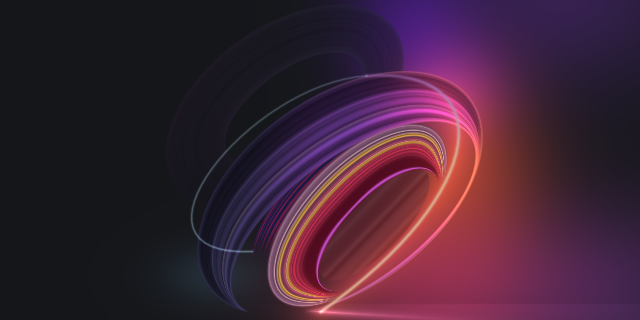
Write a Shadertoy shader that draws this background.

```glsl
// Tilted ribbons of coloured light, looped above a dark floor with soft glows.
// Each ribbon fills the gap between two ellipses, striped by noise across it.
// Bright trails are distances to sampled cubic curves.

#define TILT_MAIN 0.62
#define TILT_INNER 0.80
#define STRIPE_FREQ 13.0
#define FLOOR_HEIGHT 0.05
#define TRAIL_WIDTH 0.0055
#define TRAIL_STEPS 32
#define GHOST_STRENGTH 0.075

float hash(float n) {
    n = fract(n * 0.1031);
    n *= n + 33.33;
    return fract(n * (n + n));
}

float noise(float x) {
    float f = fract(x);
    return mix(hash(floor(x)), hash(floor(x) + 1.0), f * f * (3.0 - 2.0 * f));
}

float stripes(float x) {
    return 0.6 * noise(x) + 0.4 * noise(x * 2.3 + 17.0);
}

float bump(float x, float width) {
    return exp(-x * x / (width * width));
}

float glow(vec2 p, float x, float y, float rx, float ry) {
    return bump(p.x - x, rx) * bump(p.y - y, ry);
}

vec2 turn(vec2 p, float a) {
    return vec2(cos(a) * p.x + sin(a) * p.y, cos(a) * p.y - sin(a) * p.x);
}

float ellipse(vec2 p, vec2 r) {
    float k = length(p / r);
    return k * (k - 1.0) / max(length(p / (r * r)), 1e-3);
}

float inside(float d) {
    float w = 1.2 / iResolution.y;
    return 1.0 - smoothstep(-w, w, d);
}

// x: position across the band (0 outer, 1 inner), y: coverage, z: band width
vec3 ribbon(vec2 q, vec2 outerR, vec2 shift, vec2 innerR) {
    float dOut = ellipse(q, outerR), dIn = ellipse(q - shift, innerR);
    float width = max(dIn - dOut, 1e-3);
    return vec3(clamp(-dOut / width, 0.0, 1.0), inside(dOut) * inside(-dIn), width);
}

vec3 innerRibbon(vec2 p) {
    return ribbon(turn(p, TILT_INNER), vec2(0.36, 0.177), vec2(0.013, -0.078), vec2(0.247, 0.099));
}

// x: distance to the cubic curve, y: parameter of the nearest point
vec2 trail(vec2 p, vec2 a, vec2 b, vec2 c, vec2 d) {
    vec2 best = vec2(9.0, 0.0), prev = a;
    for (int i = 1; i <= TRAIL_STEPS; i++) {
        float t = float(i) / float(TRAIL_STEPS), s = 1.0 - t;
        vec2 next = s*s*s*a + 3.0*s*t*(s*b + t*c) + t*t*t*d, e = next - prev;
        float h = clamp(dot(p - prev, e) / dot(e, e), 0.0, 1.0);
        float dist = length(p - prev - e * h);
        if (dist < best.x) best = vec2(dist, t - (1.0 - h) / float(TRAIL_STEPS));
        prev = next;
    }
    return best;
}

vec3 background(vec2 p) {
    vec3 c = vec3(0.082, 0.088, 0.103);
    c += vec3(0.13, 0.01, 0.30) * glow(p, 1.28, 0.91, 0.20, 0.24);
    c += vec3(0.13, 0.04, 0.21) * glow(p, 1.76, 1.02, 0.42, 0.30);
    c += vec3(0.27, 0.05, 0.21) * glow(p, 1.42, 0.72, 0.18, 0.16);
    c += vec3(0.40, 0.12, 0.04) * glow(p, 1.46, 0.46, 0.24, 0.26);
    c += vec3(0.40, 0.07, 0.17) * glow(p, 1.36, 0.10, 0.38, 0.25);
    c += vec3(0.15, 0.05, 0.19) * glow(p, 1.90, 0.10, 0.38, 0.28);
    c += vec3(0.05, 0.09, 0.11) * glow(p, 0.67, 0.14, 0.16, 0.09);
    return c * (1.0 + 0.12 * inside(p.y - FLOOR_HEIGHT) * smoothstep(0.3, 1.4, p.x));
}

vec3 innerColor(float s, float detail) {
    vec3 c = mix(vec3(0.46, 0.31, 0.42), vec3(0.63, 0.15, 0.27), smoothstep(0.2, 0.55, s));
    float pale = smoothstep(0.55, 0.85, stripes(s * STRIPE_FREQ * 1.5 + 4.0));
    c = mix(c, vec3(0.72, 0.58, 0.60), detail * pale);
    float gold = bump(s - 0.27, 0.035) + bump(s - 0.45, 0.03);
    c = mix(c, vec3(0.70, 0.53, 0.20), min(gold, 1.0) * detail);
    c *= 0.68 + 0.6 * noise(s * 31.0);
    c = mix(c, vec3(0.30, 0.04, 0.12), smoothstep(0.64, 0.80, s));
    return c + vec3(0.45, 0.25, 0.65) * bump(s - 0.97, 0.025);
}

vec3 mainColor(vec2 p, float s, float detail) {
    vec3 c = mix(vec3(0.14, 0.13, 0.23), vec3(0.28, 0.15, 0.40), smoothstep(0.70, 1.05, p.x));
    c = mix(c, vec3(0.56, 0.17, 0.49), smoothstep(1.05, 1.40, p.x));
    c = mix(c, vec3(0.78, 0.34, 0.22), smoothstep(1.3, 1.5, p.x) * smoothstep(0.68, 0.45, p.y));
    c *= mix(0.60, 1.25, smoothstep(0.0, 0.85, s));
    c *= mix(1.0, 0.45 + 1.1 * stripes(s * STRIPE_FREQ + 40.0), detail);
    float pale = smoothstep(0.55, 0.85, noise(s * 25.0 + 8.0)) * smoothstep(0.2, 0.9, s);
    return c + vec3(0.22, 0.17, 0.20) * pale * detail;
}

void mainImage(out vec4 fragColor, in vec2 fragCoord) {
    vec2 p = fragCoord / iResolution.y;
    vec3 col = background(p);
    // Faint loop behind
    vec3 r = ribbon(turn(p - vec2(0.89, 0.667), TILT_MAIN), vec2(0.42, 0.25), vec2(0.02, -0.02), vec2(0.25, 0.118));
    float edge = exp(-r.x * 18.0) + exp((r.x - 1.0) * 10.0);
    vec3 ghost = mix(vec3(0.9, 0.3, 0.8), vec3(0.7, 0.75, 1.1), smoothstep(0.55, 1.0, p.x));
    col = mix(col, vec3(0.085, 0.075, 0.115), 0.5 * r.y);
    col += ghost * GHOST_STRENGTH * r.y * (0.35 * stripes(r.x * 20.0) + 0.6 * edge) * smoothstep(0.3, 0.65, p.y);
    // Strands in the gap, shaded opening, vivid inner ribbon
    r = innerRibbon(p - vec2(1.06, 0.34));
    vec3 strand = mix(vec3(0.09, 0.10, 0.27), vec3(0.42, 0.10, 0.25), smoothstep(0.4, 0.65, stripes(r.x * 24.0)));
    col = mix(col, strand, r.y * smoothstep(0.18, 0.30, p.y) * smoothstep(0.02, 0.08, r.z));
    vec2 h = turn(p - vec2(1.17, 0.30), TILT_INNER);
    col = mix(col, vec3(0.29, 0.10, 0.14) + 0.09 * noise(h.y * 75.0 + 50.0), 0.8 * inside(ellipse(h, vec2(0.23, 0.088))));
    r = innerRibbon(p - vec2(1.116, 0.327));
    col = mix(col, innerColor(r.x, smoothstep(0.015, 0.07, r.z)), r.y * smoothstep(0.01, 0.05, r.z));
    // Large front ribbon with lit rims
    r = ribbon(turn(p - vec2(1.0625, 0.396), TILT_MAIN), vec2(0.503, 0.30), vec2(-0.013, -0.091), vec2(0.448, 0.198));
    col = mix(col, mainColor(p, r.x, smoothstep(0.01, 0.06, r.z)), 0.88 * r.y);
    vec3 rim = mix(vec3(0.10, 0.10, 0.18), vec3(0.42, 0.24, 0.20), smoothstep(0.8, 1.45, p.x));
    col += rim * r.y * (exp(-r.x * r.z * 220.0) + 0.7 * exp((r.x - 1.0) * r.z * 180.0));
    // Light trails
    vec2 top = vec2(1.146, 0.763);
    vec2 t = trail(p, top, vec2(1.563, 0.792), vec2(1.536, 0.401), vec2(1.003, 0.026));
    float power = smoothstep(0.0, 0.35, t.y);
    vec3 hot = mix(vec3(0.65, 0.42, 0.72), vec3(0.85, 0.68, 0.56), smoothstep(0.15, 0.6, t.y));
    col += vec3(0.34, 0.12, 0.06) * power * exp(-t.x * 17.0);
    col = mix(col, hot, (0.45 + 0.5 * power) * bump(t.x, TRAIL_WIDTH));
    t = trail(p, top, vec2(0.781, 0.740), vec2(0.339, 0.193), vec2(0.789, 0.214));
    col += vec3(0.22, 0.28, 0.30) * bump(t.x, 0.6 * TRAIL_WIDTH) * (0.6 + 0.5 * t.y);
    // Floor flare
    float along = p.x - 1.0, reach = max(along, 0.0);
    float flare = exp(-abs(p.y - 0.026 + 0.06 * along) / (0.006 + 0.03 * reach) - reach * 4.5);
    col += vec3(0.62, 0.34, 0.48) * flare * smoothstep(-0.06, 0.02, along);
    fragColor = vec4(clamp(col, 0.0, 1.0), 1.0);
}
```
